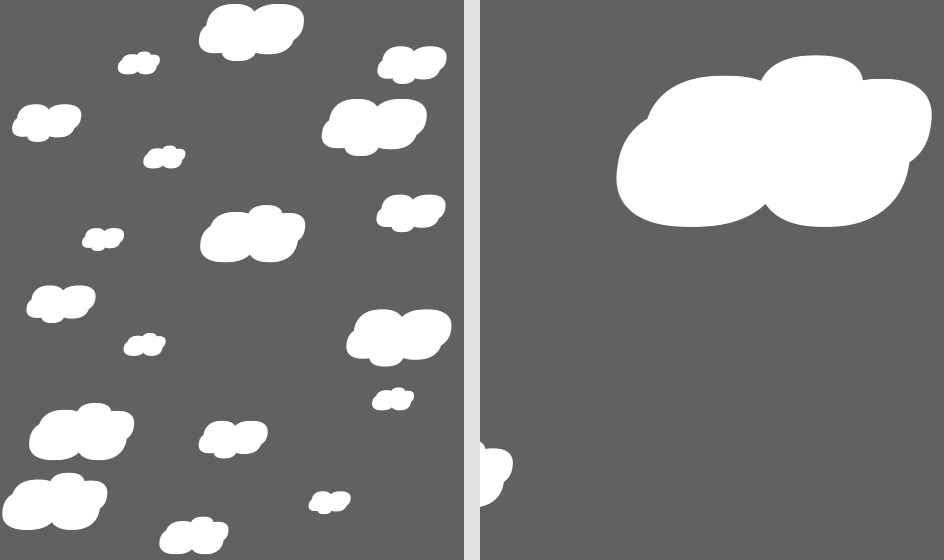
Left: the whole. Right: its middle third, enlarged.
Give the GLSL for this pattern, as a WebGL 1 fragment shader.

```glsl
precision highp float;

uniform vec2 u_resolution;

#define GRID vec2(3.0, 6.0)
#define SKY_COLOR vec3(0.38)
#define CLOUD_COLOR vec3(1.0)
#define LARGE 0.1125
#define MEDIUM 0.074
#define SMALL 0.045
#define CLOUD_HEIGHT 0.55
#define STAGGER 0.25
#define JITTER 0.9
#define SLANT 0.15
#define ROUNDNESS 2.4
#define SEED 3.0

float hash(vec2 p) {
  return fract(sin(dot(p + SEED, vec2(127.1, 311.7))) * 43758.5453);
}

// Approximate distance to a slanted superellipse
float lobe(vec2 p, vec2 center, vec2 radius) {
  vec2 q = p - center;
  q.x -= SLANT * q.y;
  q = pow(abs(q / radius) + 1e-5, vec2(ROUNDNESS));
  return (pow(q.x + q.y, 1.0 / ROUNDNESS) - 1.0) * min(radius.x, radius.y);
}

// Five merged lobes, one unit from the center to either side
float cloud(vec2 p) {
  float shoulder = lobe(p, vec2(-0.37, 0.055), vec2(0.46, 0.365));
  float left = lobe(p, vec2(-0.47, -0.155), vec2(0.53, 0.39));
  float top = lobe(p, vec2(0.23, 0.31), vec2(0.335, 0.24));
  float right = lobe(p, vec2(0.64, 0.10), vec2(0.36, 0.30));
  float base = lobe(p, vec2(0.385, -0.125), vec2(0.48, 0.42));
  return min(min(min(shoulder, left), top), min(right, base));
}

void main() {
  // Rows of cells whose inner borders shift from row to row;
  // the outer borders stay on the canvas edges so that it tiles
  vec2 grid = gl_FragCoord.xy / u_resolution * GRID;
  float row = floor(grid.y);
  float shift = STAGGER * (2.0 * mod(row, 2.0) - 1.0);
  float column = clamp(floor(grid.x - shift), 0.0, GRID.x - 1.0);
  float start = column < 0.5 ? 0.0 : column + shift;
  float end = column > GRID.x - 1.5 ? GRID.x : column + 1.0 + shift;
  vec2 cell = vec2(column, row);

  // Lengths are in canvas widths
  vec2 unit = vec2(1.0, u_resolution.y / u_resolution.x) / GRID;
  vec2 cellSize = unit * vec2(end - start, 1.0);
  vec2 p = (grid - vec2(0.5 * (start + end), row + 0.5)) * unit;

  // Each row holds every size once, in a random rotation
  float kind = mod(column + floor(3.0 * hash(vec2(row, 17.0))), 3.0);
  float size = kind < 0.5 ? LARGE : (kind < 1.5 ? MEDIUM : SMALL);

  // Jitter only within the free room, so no cloud leaves its cell
  vec2 room = max(0.5 * cellSize - size * vec2(1.0, CLOUD_HEIGHT), 0.0);
  vec2 random = vec2(hash(cell), hash(cell + 41.0));
  p -= (2.0 * random - 1.0) * room * JITTER;

  // Half of the clouds are turned upside down
  p *= hash(cell + 73.0) < 0.5 ? -1.0 : 1.0;

  float edge = cloud(p / size) * size * u_resolution.x;
  float cover = clamp(0.5 - 1.2 * edge, 0.0, 1.0);
  gl_FragColor = vec4(mix(SKY_COLOR, CLOUD_COLOR, cover), 1.0);
}
```
